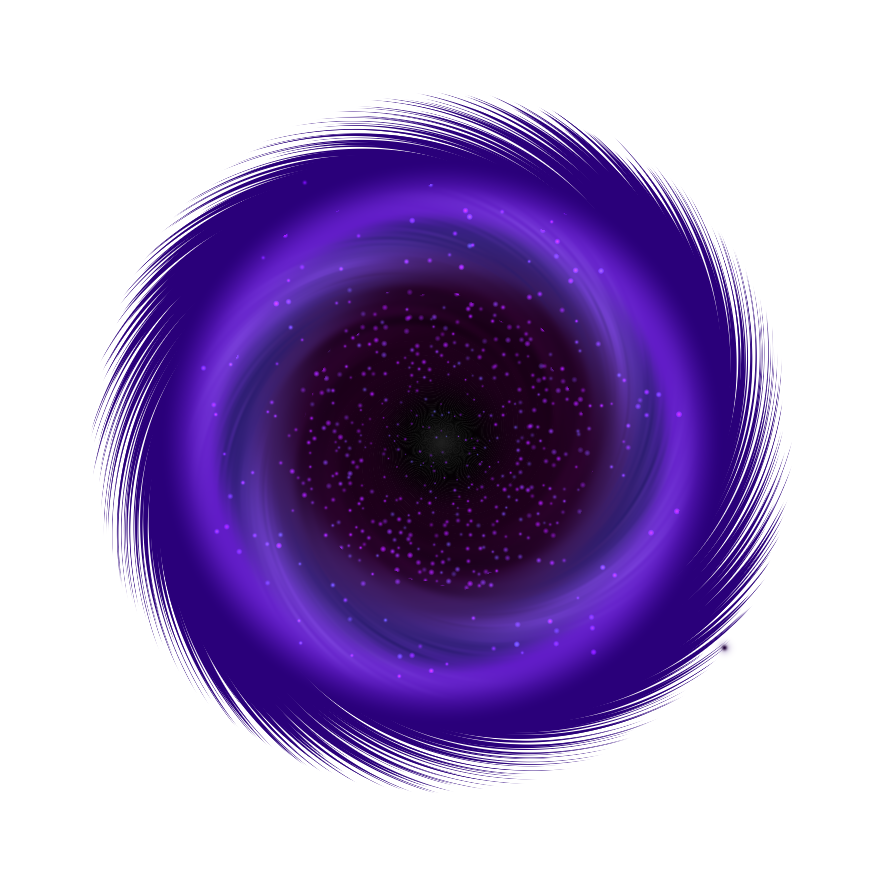
Give the GLSL for this background, as a WebGL 2 fragment shader.

```glsl
#version 300 es
// A violet spiral vortex with feathered strands and a dark, star-filled core on white.
precision highp float;

#define CENTER vec2(0.493, 0.506)
#define RIM 0.392        // radius reached by the strand tips
#define TWIST 3.6        // spiral turn per unit of log radius
#define ARMS 4.0
#define GAP_PHASE 0.50   // where the strands are thinnest
#define GLOW_PHASE 1.03  // where the inner arms are brightest
#define STAR_CELL 0.0135

uniform vec2 u_resolution;
out vec4 fragColor;

const float TAU = 6.2831853;

float hash(vec2 p) {
    vec3 q = fract(vec3(p.xyx) * 0.1031);
    q += dot(q, q.yzx + 33.33);
    return fract((q.x + q.y) * q.z);
}

// Value noise that repeats along x, so the angle has no seam
float ringNoise(vec2 p, float period) {
    vec2 i = floor(p), f = fract(p);
    f = f * f * (3.0 - 2.0 * f);
    float x0 = mod(i.x, period), x1 = mod(i.x + 1.0, period);
    return mix(mix(hash(vec2(x0, i.y)), hash(vec2(x1, i.y)), f.x),
               mix(hash(vec2(x0, i.y + 1.0)), hash(vec2(x1, i.y + 1.0)), f.x), f.y);
}

// Coverage of one set of tapered strands following the spiral
float strands(float phase, float r, float count, float seed, float pixel) {
    float u = fract(phase / TAU) * count;
    float id = floor(u);
    float a = hash(vec2(id, seed)), b = hash(vec2(id, seed + 7.0));
    float arm = 0.5 + 0.5 * cos(ARMS * ((id + 0.5) / count * TAU - GAP_PHASE));
    float root = 0.341 - 0.046 * arm + 0.018 * (a - 0.5);
    float tip = RIM - 0.024 * b * b;
    float taper = clamp((tip - r) / (tip - root), 0.0, 1.0);
    float halfWidth = 0.56 * pow(taper, 1.2 + 0.5 * arm);
    float blur = pixel * count / TAU * sqrt(1.0 + TWIST * TWIST) / r;
    float d = abs(u - id - 0.5) - halfWidth;
    float edge = clamp(0.5 - d / blur, 0.0, 1.0);
    return edge * smoothstep(0.0, 0.08, taper);
}

// Radial colours from the black core to the indigo rim
vec3 radialColor(float r) {
    vec3 c = mix(vec3(0.0), vec3(0.105, 0.0, 0.095), smoothstep(0.025, 0.085, r));
    c = mix(c, vec3(0.15, 0.01, 0.16), smoothstep(0.11, 0.17, r));
    c = mix(c, vec3(0.24, 0.11, 0.38), smoothstep(0.155, 0.197, r));
    c = mix(c, vec3(0.27, 0.17, 0.56), smoothstep(0.19, 0.235, r));
    c = mix(c, vec3(0.38, 0.11, 0.78), smoothstep(0.22, 0.262, r));
    return mix(c, vec3(0.165, 0.0, 0.48), smoothstep(0.263, 0.315, r));
}

// Soft stars, one at most per grid cell
vec3 stars(vec2 p, float r, float seed) {
    vec2 g = p / STAR_CELL + seed * 0.37;
    vec2 id = floor(g) + 100.0 + seed * 50.0;
    vec2 jitter = vec2(hash(id + 3.1), hash(id + 8.7));
    float d = length(fract(g) - mix(vec2(0.3), vec2(0.7), jitter));
    float density = mix(0.5, 0.07, smoothstep(0.145, 0.18, r));
    density *= 1.0 - smoothstep(0.24, 0.30, r);
    float present = step(hash(id + 15.3), density);
    float size = mix(0.09, 0.17, smoothstep(0.03, 0.13, r)) * (0.6 + 0.6 * hash(id + 21.9));
    float glow = exp(-d * d / (size * size)) * (1.0 - smoothstep(0.2, 0.3, d));
    vec3 tint = mix(vec3(0.52, 0.08, 0.80), vec3(0.25, 0.25, 0.65), pow(hash(id + 31.0), 2.0));
    return tint * glow * present * (0.45 + 0.55 * hash(id + 41.0));
}

void main() {
    float side = min(u_resolution.x, u_resolution.y);
    vec2 uv = (gl_FragCoord.xy - 0.5 * u_resolution) / side + 0.5;
    vec2 p = uv - CENTER;
    float r = max(length(p), 0.001);
    float pixel = 1.0 / side;
    float phase = atan(p.y, p.x) - TWIST * log(r / RIM);
    float turn = fract(phase / TAU);

    // Body colour, with the dark disk leaning up and right
    float lean = smoothstep(0.05, 0.12, r) * (1.0 - smoothstep(0.18, 0.26, r));
    float bodyR = length(p - vec2(0.006, 0.010) * lean);
    float broad = ringNoise(vec2(turn * 24.0, r * 22.0), 24.0);
    float fine = ringNoise(vec2(turn * 110.0, r * 35.0 + 9.0), 110.0);
    vec3 color = radialColor(bodyR + 0.012 * (broad - 0.5) * lean);

    // Bright arms and dark blue streaks in the inner ring
    float arm = 0.5 + 0.5 * cos(ARMS * (phase - GLOW_PHASE));
    float ring = smoothstep(0.185, 0.235, r) * (1.0 - smoothstep(0.25, 0.29, r));
    color = mix(color, vec3(0.49, 0.27, 0.87), ring * arm * (0.35 + 0.55 * fine));
    float shade = smoothstep(0.175, 0.22, r) * (1.0 - smoothstep(0.235, 0.262, r));
    color = mix(color, vec3(0.15, 0.10, 0.42), shade * (1.0 - arm) * (0.2 + 0.7 * fine));

    // Faint wisps inside the core
    float wisp = smoothstep(0.07, 0.14, r) * (1.0 - smoothstep(0.15, 0.19, r));
    color += vec3(0.06, 0.0, 0.05) * wisp * (broad - 0.45);
    color += stars(p, r, 0.0) + stars(p, r, 1.0);

    // Feathered rim over white
    float cover = 1.0;
    for (int i = 0; i < 3; i++) {
        float layer = float(i);
        float count = 59.0 + 36.0 * layer;
        cover *= 1.0 - strands(phase + 0.03 * layer, r, count, 11.0 * layer, pixel);
    }
    color = mix(color, vec3(1.0), cover);

    // Lone dark speck with a lilac halo
    float speck = length(uv - vec2(0.8086, 0.277));
    color = mix(color, vec3(0.72, 0.66, 0.82), 0.7 * exp(-pow(speck / 0.0065, 2.0)));
    color = mix(color, vec3(0.12, 0.0, 0.2), exp(-pow(speck / 0.0028, 2.0)));

    fragColor = vec4(clamp(color, 0.0, 1.0), 1.0);
}
```
